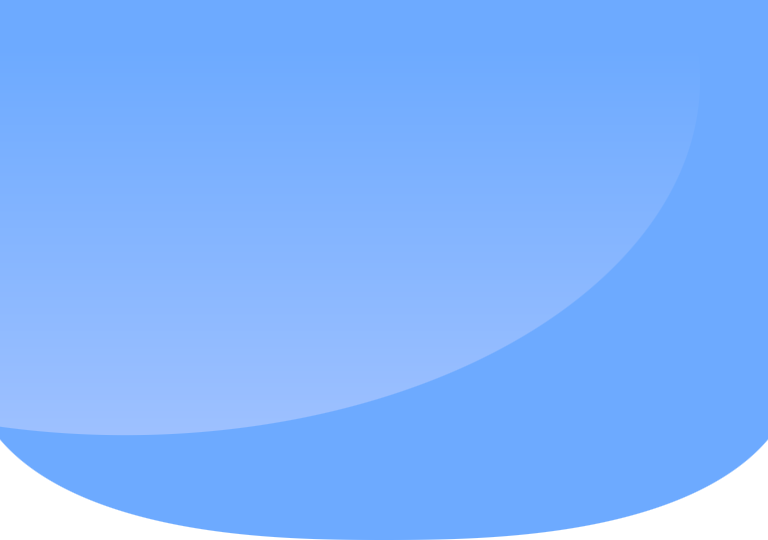
Give the GLSL for this background, as a Shadertoy shader.

```glsl
// A flat blue panel with a bowl-shaped lower edge on white, overlaid by a large
// ellipse whose pale tint fades in downwards. Both shapes are implicit
// superellipses in canvas units (0..1 on each axis), smoothed by derivatives.

#define BASE_BLUE      vec3(0.427, 0.667, 1.0)
#define PALE_BLUE      vec3(0.618, 0.755, 1.0)
#define PAPER_WHITE    vec3(1.0)
#define BOWL_CENTER    vec2(0.5, 0.3845)
#define BOWL_RADII     vec2(0.5443, 0.3845)
#define BOWL_POWER     2.5
#define ELLIPSE_CENTER vec2(0.1628, 0.8521)
#define ELLIPSE_RADII  vec2(0.7487, 0.6580)
#define FADE_TOP       0.910
#define FADE_BOTTOM    0.194

// Implicit superellipse: negative inside, zero on the outline.
float superellipse(vec2 offset, vec2 radii, float power) {
    vec2 q = pow(abs(offset) / radii, vec2(power));
    return q.x + q.y - 1.0;
}

// Coverage of the inside, softened over about one pixel.
float coverage(float field) {
    return clamp(0.5 - field / max(fwidth(field), 1e-5), 0.0, 1.0);
}

void mainImage(out vec4 fragColor, in vec2 fragCoord) {
    vec2 uv = fragCoord / iResolution.xy;

    // Panel: only the lower half of the bowl curves, above it the sides are straight
    vec2 bowlOffset = uv - BOWL_CENTER;
    bowlOffset.y = min(bowlOffset.y, 0.0);
    float panel = coverage(superellipse(bowlOffset, BOWL_RADII, BOWL_POWER));

    // Pale ellipse with a vertical fade
    float ellipse = coverage(superellipse(uv - ELLIPSE_CENTER, ELLIPSE_RADII, 2.0));
    float fade = clamp((FADE_TOP - uv.y) / (FADE_TOP - FADE_BOTTOM), 0.0, 1.0);

    // Layers from back to front
    vec3 blue = mix(BASE_BLUE, PALE_BLUE, ellipse * fade);
    fragColor = vec4(mix(PAPER_WHITE, blue, panel), 1.0);
}
```
